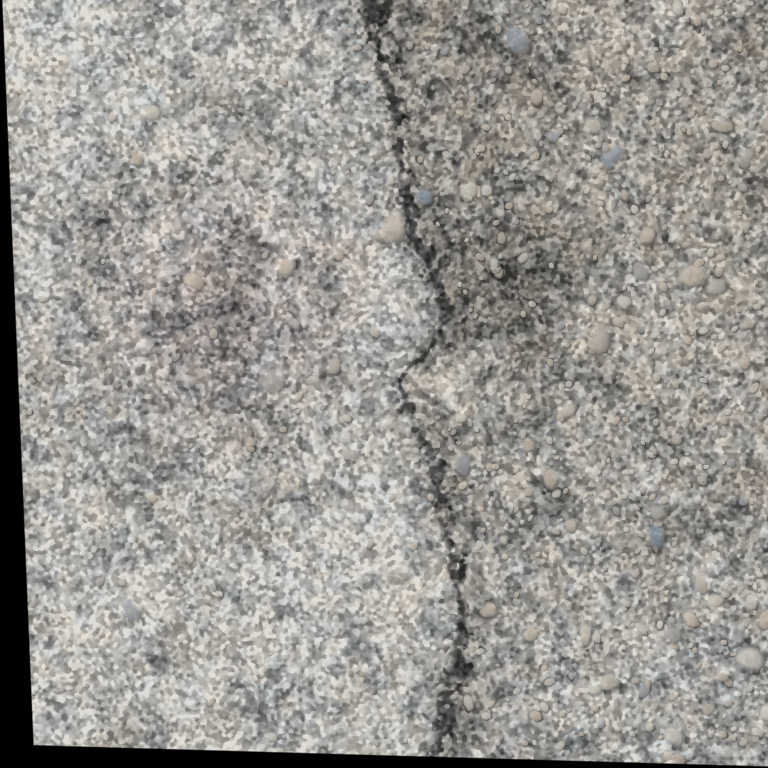
Reproduce this texture procedurally as a Shadertoy shader.

```glsl
const float LEFT_TONE = 0.69;
const float RIGHT_TONE = 0.615;
const float GRAIN_GAIN = 1.15;
const float STAIN_GAIN = 1.1;
const float PIT_DEPTH = 0.2;
const float CRACK_SHADE = 0.17;
const float STONE_MIX = 0.72;
const vec3 NEUTRAL = vec3(1.0, 0.995, 0.97);
const vec3 WARM = vec3(1.015, 0.99, 0.945);
const vec3 MAUVE = vec3(1.03, 0.985, 0.965);
const vec3 BLUE_STONE = vec3(0.53, 0.58, 0.64);
const vec3 BEIGE_STONE = vec3(0.75, 0.70, 0.64);
const vec3 PALE_STONE = vec3(0.81, 0.80, 0.76);

// Crack path from top to bottom: x, y, half width
const vec3 CRACK[15] = vec3[15](
    vec3(0.472, 1.01, 0.008), vec3(0.495, 0.935, 0.008), vec3(0.518, 0.844, 0.007),
    vec3(0.524, 0.766, 0.006), vec3(0.542, 0.688, 0.009), vec3(0.572, 0.629, 0.010),
    vec3(0.578, 0.590, 0.006), vec3(0.556, 0.545, 0.002), vec3(0.519, 0.505, 0.004),
    vec3(0.531, 0.466, 0.008), vec3(0.566, 0.401, 0.008), vec3(0.582, 0.310, 0.006),
    vec3(0.605, 0.215, 0.006), vec3(0.590, 0.120, 0.011), vec3(0.566, 0.010, 0.009));

// Soft stains: x, y, radius, brightness change
const vec4 STAINS[12] = vec4[12](
    vec4(0.66, 0.635, 0.08, -0.15), vec4(0.28, 0.60, 0.13, -0.11),
    vec4(0.14, 0.71, 0.04, -0.15), vec4(0.14, 0.92, 0.15, 0.05),
    vec4(0.28, 0.88, 0.04, -0.10), vec4(0.61, 0.87, 0.12, -0.08),
    vec4(0.08, 0.53, 0.05, -0.08), vec4(0.36, 0.38, 0.08, -0.08),
    vec4(0.47, 0.54, 0.04, 0.08), vec4(0.40, 0.18, 0.18, 0.05),
    vec4(0.585, 0.505, 0.03, 0.11), vec4(0.61, 0.08, 0.04, -0.13));

// Larger stones: x, y, radius, kind (0 blue, 0.5 beige, 1 pale)
const vec4 STONES[12] = vec4[12](
    vec4(0.675, 0.948, 0.022, 0.12), vec4(0.798, 0.796, 0.018, 0.1),
    vec4(0.552, 0.743, 0.014, 0.0), vec4(0.510, 0.703, 0.024, 0.55),
    vec4(0.902, 0.641, 0.018, 0.6), vec4(0.780, 0.557, 0.020, 0.35),
    vec4(0.977, 0.143, 0.020, 0.9), vec4(0.855, 0.303, 0.016, 0.0),
    vec4(0.356, 0.505, 0.018, 0.3), vec4(0.177, 0.794, 0.011, 0.45),
    vec4(0.791, 0.112, 0.015, 0.7), vec4(0.170, 0.206, 0.017, 0.2));

vec3 hash3(vec2 p) {
    vec3 q = fract(p.xyx * vec3(0.1031, 0.1030, 0.0973));
    q += dot(q, q.yxz + 33.33);
    return fract((q.xxy + q.yzz) * q.zyx);
}

// Cellular noise: each seed spreads its random value to its neighbours
float cells(vec2 p) {
    vec2 base = floor(p);
    float sum = 0.0, weight = 0.0;
    for (int k = 0; k < 9; k++) {
        vec2 id = base + vec2(k % 3 - 1, k / 3 - 1);
        vec3 h = hash3(id);
        vec2 d = id + h.xy - p;
        float w = exp(-6.0 * dot(d, d));
        sum += w * h.z;
        weight += w;
    }
    return sum / weight - 0.5;
}

vec3 stoneColor(float kind) {
    vec3 c = mix(BLUE_STONE, BEIGE_STONE, smoothstep(0.0, 0.5, kind));
    return mix(c, PALE_STONE, smoothstep(0.5, 1.0, kind));
}

// Lays one worn elliptical stone, lit at upper left and shaded at lower right
void layStone(inout vec3 col, vec2 d, float radius, float kind, float turn, float rough) {
    vec2 axis = vec2(cos(turn), sin(turn));
    vec2 q = vec2(dot(d, axis), dot(d, vec2(-axis.y, axis.x)) * 1.35) / radius;
    float dist = length(q) + rough;
    float slope = dot(d, vec2(-0.6, 0.8)) / radius;
    float shade = (1.0 - smoothstep(0.9, 1.6, dist)) * (1.0 - smoothstep(-0.8, 0.2, slope));
    col *= 1.0 - 0.3 * shade;
    vec3 face = stoneColor(kind) * (1.0 + 0.1 * slope - 0.15 * rough);
    col = mix(col, face, STONE_MIX * (1.0 - smoothstep(0.6, 1.1, dist)));
}

void scatterStones(inout vec3 col, vec2 p, float scale, float density, float rough) {
    vec2 g = p * scale, base = floor(g);
    for (int k = 0; k < 9; k++) {
        vec2 id = base + vec2(k % 3 - 1, k / 3 - 1);
        vec3 h = hash3(id + scale), r = hash3(id + scale + 71.0);
        if (h.z < density)
            layStone(col, g - id - h.xy, mix(0.2, 0.45, r.x * r.x), 0.2 + 0.8 * r.y, r.z * 6.283, rough);
    }
}

void mainImage(out vec4 fragColor, in vec2 fragCoord) {
    vec2 uv = fragCoord / iResolution.xy;
    vec2 p = uv + 0.0015 * sin(uv.yx * 61.0 + 2.0 * sin(uv * 37.0));

    // Grain from coarse blotches to sand
    float coarse = cells(p * 17.0), mid = cells(p * 42.0 + 9.0);
    float fine = cells(p * 95.0 + 23.0), sand = cells(p * 200.0 + 51.0);
    float grain = 0.12 * coarse + 0.17 * mid + 0.24 * fine + 0.33 * sand;

    // Distance to the crack and the side it divides
    vec2 cp = uv + vec2(0.014 * mid + 0.009 * fine, 0.006 * fine);
    float gap = 100.0, halo = 1.0, side = 0.0;
    for (int i = 0; i < 14; i++) {
        vec3 a = CRACK[i], b = CRACK[i + 1];
        vec2 ab = b.xy - a.xy, ap = cp - a.xy;
        float t = clamp(dot(ap, ab) / dot(ab, ab), 0.0, 1.0);
        float d = length(ap - ab * t);
        gap = min(gap, d / mix(a.z, b.z, t));
        halo = min(halo, d);
        if (uv.y <= a.y && uv.y > b.y)
            side = uv.x - mix(a.x, b.x, (a.y - uv.y) / (a.y - b.y));
    }
    float right = smoothstep(-0.03, 0.04, side);

    // Broad tone and stains
    float tone = mix(LEFT_TONE, RIGHT_TONE + 0.04 * (0.5 - uv.y), right);
    vec2 sp = uv + 0.04 * vec2(coarse, mid);
    for (int i = 0; i < 12; i++) {
        vec4 s = STAINS[i];
        vec2 d = (sp - s.xy) / s.z;
        tone += STAIN_GAIN * s.w * exp(-dot(d, d));
    }
    tone += GRAIN_GAIN * grain;
    tone -= PIT_DEPTH * smoothstep(0.12, 0.45, mid * 0.6 + fine * 0.6);
    tone -= 0.13 * (0.25 + right) * exp(-halo * halo / 0.001);
    vec2 mauveOffset = (uv - vec2(0.28, 0.60)) / 0.15;
    vec3 tint = mix(NEUTRAL, WARM, right * smoothstep(0.0, 0.7, uv.y));
    tint = mix(tint, MAUVE, exp(-dot(mauveOffset, mauveOffset)));
    tint *= 1.0 + 0.05 * mid * vec3(1.0, 0.0, -1.0);
    vec3 col = clamp(tone, 0.2, 0.87) * tint;

    // Scattered pebbles, denser on the right, and the larger stones
    float rough = 0.6 * fine + 0.45 * sand;
    scatterStones(col, p, 61.0, mix(0.05, 0.25, right), rough);
    scatterStones(col, p, 31.0, mix(0.03, 0.17, right), rough);
    for (int i = 0; i < 12; i++) {
        vec4 s = STONES[i];
        layStone(col, p - s.xy, s.z, s.w, 2.2 + float(i) * 1.7, 0.7 * rough);
    }

    // Crack core, broken up by the grain
    float core = 1.0 - smoothstep(0.2, 1.7, gap + 0.9 * sand + 0.9 * fine + 0.5 * mid);
    col = mix(col, vec3(CRACK_SHADE + 0.2 * (fine + sand + 0.5)), 0.85 * core);

    // Slanted black margins
    float px = 1.0 / iResolution.y;
    float leftGap = uv.x - 0.003 - 0.042 * (1.0 - uv.y);
    float bottomGap = uv.y - 0.031 + 0.029 * uv.x;
    col *= smoothstep(-px, px, min(leftGap, bottomGap));
    fragColor = vec4(clamp(col, 0.0, 1.0), 1.0);
}
```
